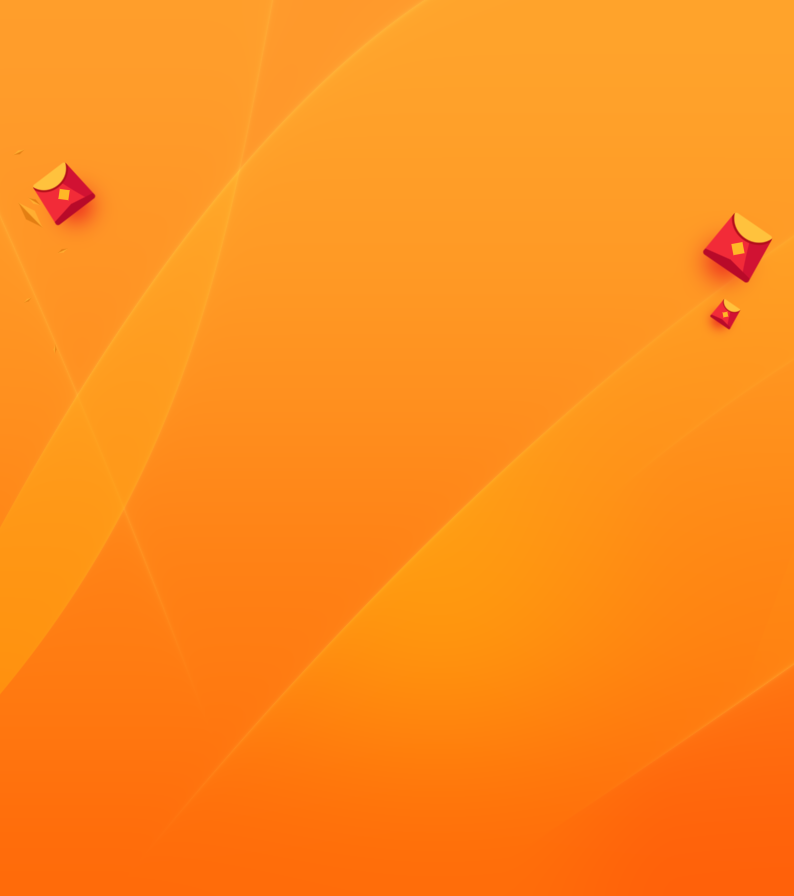
Give the GLSL for this background, as a Shadertoy shader.

```glsl
float hash(float n) {
    return fract(sin(n * 127.1) * 43758.5453);
}

mat2 rotation(float a) {
    return mat2(cos(a), -sin(a), sin(a), cos(a));
}

float boxDistance(vec2 p, vec2 halfSize) {
    vec2 d = abs(p) - halfSize;
    return length(max(d, 0.0)) + min(max(d.x, d.y), 0.0);
}

// Antialiased coverage of the positive side
float cover(float d) {
    float pixel = 1.0 / iResolution.y;
    return smoothstep(-pixel, pixel, d);
}

// Thin bright line with a soft falloff
float rim(float d) {
    return exp(-abs(d) / 0.0016) + 0.25 * exp(-abs(d) / 0.012);
}

// Vertical blend from red-orange to golden orange
vec3 backdrop(float y) {
    vec3 color = mix(vec3(1.0, 0.42, 0.04), vec3(1.0, 0.485, 0.07), smoothstep(0.0, 0.3, y));
    color = mix(color, vec3(1.0, 0.595, 0.14), smoothstep(0.22, 0.74, y));
    return mix(color, vec3(1.0, 0.64, 0.17), smoothstep(0.6, 1.0, y));
}

// Tilted red packet with a golden flap and a cast shadow
void drawPacket(inout vec3 color, vec2 p, vec2 center, float size, float tilt) {
    vec2 offset = (p - center) / size;
    vec2 shadowOffset = offset - vec2(0.45 * sign(tilt), -0.45);
    color = mix(color, vec3(0.93, 0.18, 0.12), 0.8 * exp(-2.2 * dot(shadowOffset, shadowOffset)));

    vec2 q = rotation(tilt) * offset;
    q.x /= 1.0 - 0.12 * q.y;
    float body = 0.1 - boxDistance(q, vec2(0.66, 0.7));
    float flap = 0.85 - length(q - vec2(0.0, 1.15));
    float folds = cover((q.x + 0.35 * q.y - 0.28) * size);

    vec3 paint = mix(vec3(0.95, 0.17, 0.22), vec3(0.82, 0.07, 0.2), folds);
    paint = mix(paint, vec3(0.72, 0.04, 0.16), cover((-0.48 - q.y - 0.2 * abs(q.x)) * size));
    paint = mix(paint, vec3(0.7, 0.06, 0.1), cover((flap + 0.07) * size));
    paint = mix(paint, vec3(1.0, 0.76, 0.24), cover(flap * size));
    float badge = 0.24 - abs(q.x) - abs(q.y + 0.08);
    paint = mix(paint, vec3(1.0, 0.72, 0.15), cover(badge * size));
    color = mix(color, paint, cover(body * size));
}

// Folded golden sliver, lit on one side
void drawShard(inout vec3 color, vec2 p, vec2 center, float size, float tilt) {
    vec2 q = rotation(tilt) * (p - center) / size;
    float shape = 1.0 - abs(q.x) - 2.8 * abs(q.y);
    vec3 gold = mix(vec3(0.87, 0.48, 0.06), vec3(1.0, 0.7, 0.2), cover(q.y * size));
    color = mix(color, gold, 0.85 * cover(shape * size * 0.35));
}

void mainImage(out vec4 fragColor, in vec2 fragCoord) {
    vec2 p = fragCoord / iResolution.y;
    p.x *= 0.888 * iResolution.y / iResolution.x;
    vec3 color = backdrop(p.y);

    // Signed distances to the sweeping curves
    float t = p.y - 0.225;
    float arc = (0.411 + p.x * (1.812 - 1.205 * p.x) - p.y) * 0.58;
    float leafEdge = (t * (0.832 + t * (0.39 * t - 0.868)) - p.x) * 0.88;
    float drop = 0.759 - p.y;
    float crease = (p.x - drop * (0.446 - 0.065 * drop)) * 0.92;
    float v = p.x - 0.143;
    float band = (0.023 + v * (1.23 - 0.365 * v) - p.y) * 0.71;
    float w = p.x - 0.664;
    float fold = (0.431 + w * (0.86 - 0.49 * w) - p.y) * 0.8;
    float u = p.x - 0.56;
    float corner = (0.036 + u * (0.66 + 0.06 * u) - p.y) * 0.82;
    float sideFold = (p.x - 0.827 - 0.361 * (p.y - 0.219)) * 0.94;

    // Panels at the upper left and the leaf below them
    float inArc = cover(arc);
    float inLeaf = cover(leafEdge);
    color.g -= (1.0 - inArc) * mix(0.04, 0.022, inLeaf) * smoothstep(0.4, 0.8, p.y);
    float leafGlow = mix(0.08, 0.025, smoothstep(0.25, 0.75, p.y));
    color += inArc * inLeaf * leafGlow * vec3(0.0, 1.0, -0.1);
    color.g += 0.008 * inLeaf * cover(-crease);

    // Diagonal band, glowing along its upper edge
    float inBand = cover(band);
    float bandGlow = 0.08 * exp(-dot(p - vec2(0.49, 0.34), p - vec2(0.49, 0.34)) / 0.045);
    color += inBand * (bandGlow + 0.018 * smoothstep(0.1, 0.35, p.y)) * vec3(0.0, 1.0, -0.2);
    color.g -= 0.012 * cover(fold) * exp(-fold / 0.1) * smoothstep(0.0, 0.1, w);
    color.g += 0.008 * cover(sideFold) * smoothstep(0.2, 0.3, p.y);
    color.g -= 0.04 * cover(corner) * smoothstep(0.0, 0.2, u);

    // Bright rims
    float light = 0.06 * rim(arc) * smoothstep(0.35, 0.6, p.y);
    light += 0.04 * rim(leafEdge) * smoothstep(0.2, 0.45, p.y);
    light += 0.05 * rim(crease) * smoothstep(0.16, 0.4, p.y) * (1.0 - 0.6 * inLeaf * inArc);
    light += 0.06 * rim(band) * smoothstep(0.02, 0.2, p.y) * (1.0 - 0.5 * smoothstep(0.5, 0.8, p.x));
    light += 0.02 * rim(fold) * smoothstep(0.0, 0.12, w);
    light += 0.08 * rim(corner) * smoothstep(0.05, 0.32, u);
    color += light * vec3(0.0, 1.0, 0.7);

    // Scattered slivers and packets
    drawShard(color, p, vec2(0.034, 0.76), 0.019, -0.8);
    for (float i = 0.0; i < 5.0; i++) {
        vec2 center = vec2(0.01 + 0.12 * hash(i + 2.0), 0.61 + 0.055 * i);
        drawShard(color, p, center, 0.004 + 0.005 * hash(i + 9.0), 6.28 * hash(i + 5.0));
    }
    drawPacket(color, p, vec2(0.070, 0.785), 0.033, 0.65);
    drawPacket(color, p, vec2(0.827, 0.725), 0.037, -0.6);
    drawPacket(color, p, vec2(0.812, 0.650), 0.016, -0.6);

    fragColor = vec4(clamp(color, 0.0, 1.0), 1.0);
}
```
